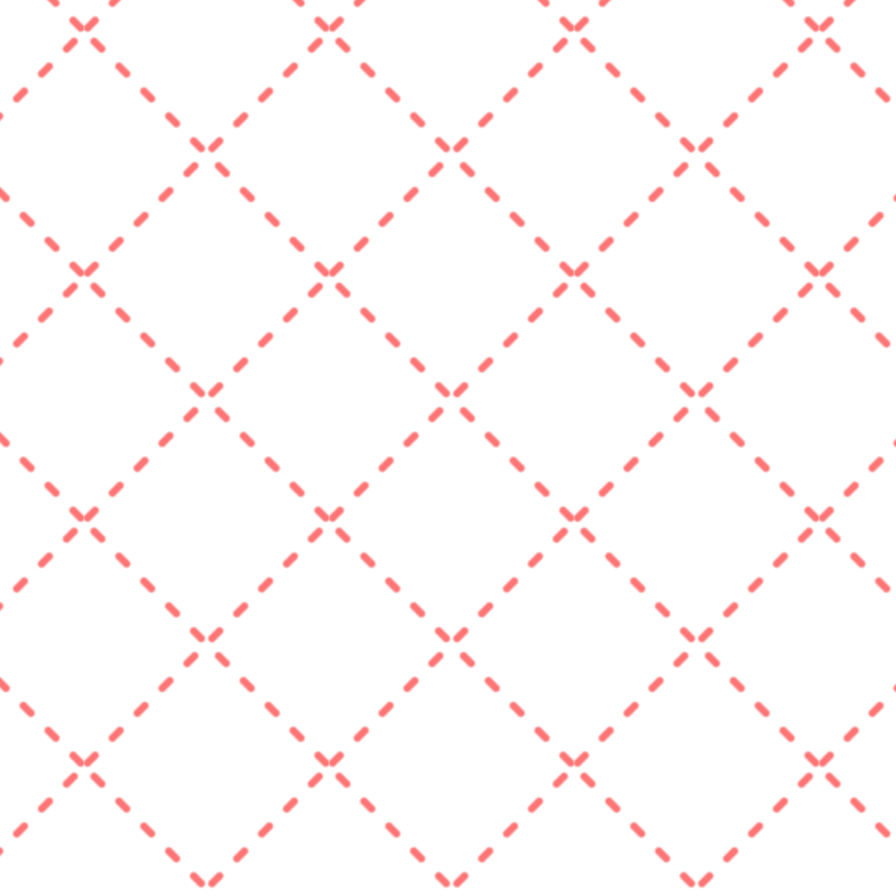
Give the GLSL for this pattern, as a Shadertoy shader.

```glsl
const float PERIOD = 0.27344;             // lattice repeat, both ways
const vec2  CROSSING = vec2(0.0939, 0.0350); // first crossing, from the top left
const float DASH_COUNT = 10.0;            // dashes per diagonal per repeat
const float DASH_PITCH = 0.02778;         // vertical step between dashes
const float DASH_START = 0.0154;          // first dash below a crossing
const float DASH_HALF_LENGTH = 0.0059;    // capsule core, along the diagonal
const float DASH_RADIUS = 0.0041;
const float EDGE_SOFTNESS = 0.0022;
const vec3  PAPER = vec3(1.0);
const vec3  CORAL = vec3(1.0, 0.46, 0.46);

float capsule(vec2 p, float halfLength, float radius) {
    p.x -= clamp(p.x, -halfLength, halfLength);
    return length(p) - radius;
}

// Distance to the dashed lines running along x = y, with y pointing down
float dashedDiagonals(vec2 p) {
    float across = mod(p.x - p.y + 0.5 * PERIOD, PERIOD) - 0.5 * PERIOD;
    float along = p.y + 0.5 * across - DASH_START;

    // The dash sequence restarts each repeat, leaving one shorter gap
    float halfSeam = 0.5 * (PERIOD - (DASH_COUNT - 1.0) * DASH_PITCH);
    along = mod(along + halfSeam, PERIOD) - halfSeam;
    float index = clamp(floor(along / DASH_PITCH + 0.5), 0.0, DASH_COUNT - 1.0);

    vec2 local = sqrt(2.0) * vec2(along - index * DASH_PITCH, 0.5 * across);
    return capsule(local, DASH_HALF_LENGTH, DASH_RADIUS);
}

void mainImage(out vec4 fragColor, in vec2 fragCoord) {
    vec2 uv = fragCoord / iResolution.y;
    vec2 p = vec2(uv.x, 1.0 - uv.y) - CROSSING;

    // Both diagonal directions, mirrored about the crossing
    float d = min(dashedDiagonals(p), dashedDiagonals(vec2(-p.x, p.y)));

    float edge = max(EDGE_SOFTNESS, 0.75 / iResolution.y);
    float ink = 1.0 - smoothstep(-edge, edge, d);
    fragColor = vec4(mix(PAPER, CORAL, ink), 1.0);
}
```
